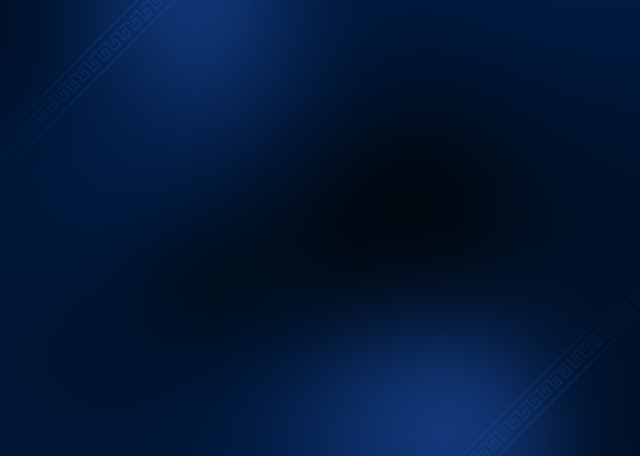
Give the GLSL for this background, as a WebGL 1 fragment shader.

```glsl
precision highp float;
// A deep navy backdrop: soft elliptical glows and shadows blended in order,
// with two fading diagonal ribbons of Greek key ornament near the corners.
// Lengths are in canvas heights, so the drawing scales with the canvas.

uniform vec2 u_resolution;

const vec3 NAVY     = vec3(0.000, 0.085, 0.205);
const vec3 BLUE     = vec3(0.000, 0.105, 0.265);
const vec3 DUSK     = vec3(0.000, 0.062, 0.150);
const vec3 INK      = vec3(0.000, 0.050, 0.100);
const vec3 ABYSS    = vec3(0.000, 0.028, 0.055);
const vec3 ROYAL    = vec3(0.070, 0.215, 0.470);
const vec3 ORNAMENT = vec3(0.090, 0.290, 0.600);

// Gaussian falloff from an elliptical centre.
float glow(vec2 p, vec2 centre, vec2 radius) {
  vec2 d = (p - centre) / radius;
  return exp(-dot(d, d));
}

float segment(vec2 p, vec2 a, vec2 b) {
  vec2 ab = b - a;
  return length(p - a - ab * clamp(dot(p - a, ab) / dot(ab, ab), 0.0, 1.0));
}

// Antialiased stroke from a distance and a half width.
float stroke(float d, float halfWidth, float blur) {
  return 1.0 - smoothstep(halfWidth - blur, halfWidth + blur, d);
}

// Distance to one hooked key in a cell five units wide and four high.
float greekKey(vec2 q) {
  float d = segment(q, vec2(0.0), vec2(1.0, 0.0));
  d = min(d, segment(q, vec2(1.0, 0.0), vec2(1.0, 4.0)));
  d = min(d, segment(q, vec2(1.0, 4.0), vec2(4.0, 4.0)));
  d = min(d, segment(q, vec2(4.0, 4.0), vec2(4.0, 1.4)));
  d = min(d, segment(q, vec2(4.0, 1.4), vec2(2.5, 1.4)));
  d = min(d, segment(q, vec2(2.5, 1.4), vec2(2.5, 2.7)));
  return min(d, segment(q, vec2(2.5, 0.0), vec2(5.0, 0.0)));
}

// Ribbon along x - y = offset: two border lines around a row of keys.
float ribbon(vec2 p, float offset, float pixel) {
  float across = (p.x - p.y - offset) * 0.7071;
  float along = (p.x + p.y) * 0.7071;
  float border = stroke(abs(abs(across) - 0.0285), 0.0012, pixel);
  float unit = 0.0064;
  vec2 cell = vec2(mod(along / unit, 5.0), across / unit + 2.0);
  float keys = stroke(greekKey(cell) * unit, 0.0017, pixel);
  return max(border, keys * 0.75);
}

vec3 backdrop(vec2 p, float aspect) {
  vec3 c = NAVY;

  // Broad tones along the edges
  c = mix(c, BLUE, glow(p, vec2(aspect - 0.15, 1.05), vec2(0.55, 0.28)));
  c = mix(c, BLUE, 0.8 * glow(p, vec2(0.30, 0.66), vec2(0.28, 0.25)));
  c = mix(c, DUSK, 0.9 * glow(p, vec2(aspect, 0.32), vec2(0.30, 0.40)));
  c = mix(c, DUSK, 0.5 * glow(p, vec2(0.38, 0.22), vec2(0.30, 0.20)));

  // Central shadows
  c = mix(c, INK, 0.75 * glow(p, vec2(0.68, 0.42), vec2(0.30, 0.20)));
  c = mix(c, ABYSS, glow(p, vec2(0.87, 0.53), vec2(0.32, 0.31)));
  c = mix(c, INK, 0.85 * glow(p, vec2(0.49, 0.37), vec2(0.14, 0.11)));

  // Upper left light, with a darker margin beside it
  c = mix(c, BLUE, 0.8 * glow(p, vec2(0.46, 0.95), vec2(0.34, 0.32)));
  c = mix(c, ROYAL, 0.92 * glow(p, vec2(0.43, 1.02), vec2(0.21, 0.28)));
  c = mix(c, DUSK, 0.75 * glow(p, vec2(0.0, 0.95), vec2(0.13, 0.25)));

  // Lower light, trailing off to the left
  c = mix(c, BLUE, 0.8 * glow(p, vec2(0.75, 0.02), vec2(0.36, 0.24)));
  c = mix(c, ROYAL, 0.25 * glow(p, vec2(0.80, 0.04), vec2(0.22, 0.20)));
  c = mix(c, ROYAL, glow(p, vec2(0.98, 0.05), vec2(0.25, 0.23)));
  return mix(c, DUSK, 0.7 * glow(p, vec2(aspect, 0.08), vec2(0.16, 0.25)));
}

void main() {
  vec2 p = gl_FragCoord.xy / u_resolution.y;
  float aspect = u_resolution.x / u_resolution.y;
  float pixel = 0.75 / u_resolution.y;
  vec3 color = backdrop(p, aspect);

  // Each ribbon fades away from its brighter end
  float upper = ribbon(p, -0.657, pixel) * mix(0.10, 0.55, smoothstep(0.0, 0.34, p.x));
  float lower = ribbon(p, aspect - 0.352, pixel)
              * mix(0.55, 0.10, smoothstep(0.0, 0.34, p.y));
  color = mix(color, ORNAMENT, max(upper, lower));

  gl_FragColor = vec4(color, 1.0);
}
```
